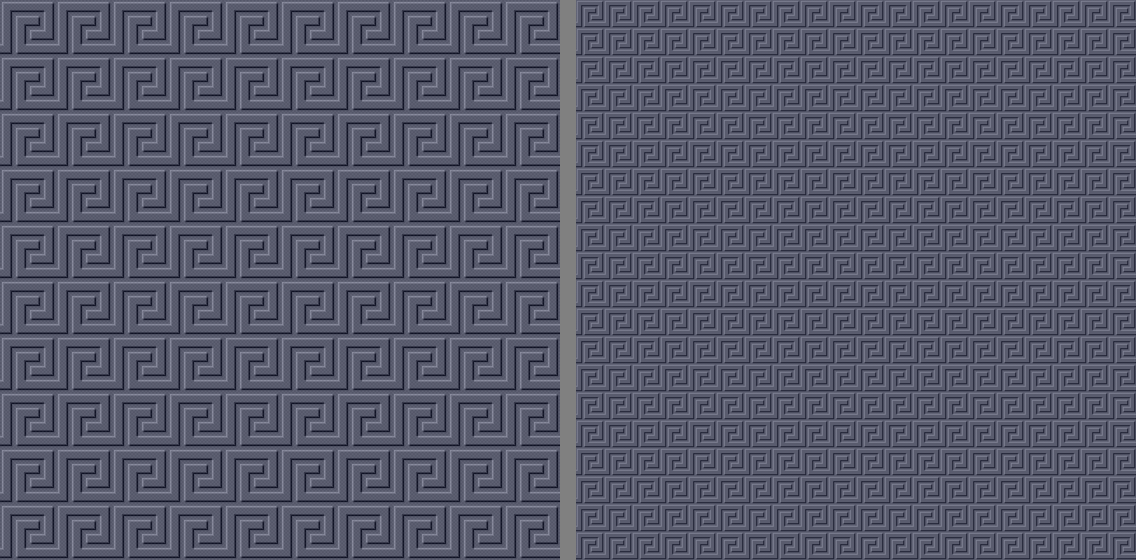
Left: one tile. Right: repeated 2 by 2.
This pattern is drawn by a three.js fragment shader. Its source:

```glsl
varying vec2 vUv;

const float REPEATS = 10.0;
const float UNITS = 4.0;          // band pitches per repeat
const float ORIGIN = 0.5;         // first band centre within a repeat
const float HALF_BAND = 0.3125;
const float BEVEL = 0.0625;       // half width of the edge lines
const float SOFTNESS = 0.75;      // edge ramp, relative to the sample spacing
const float WEAVE_THREADS = 160.0;
const float WEAVE_DEPTH = 0.03;
const float TAU = 6.2831853;

const vec3 BASE = vec3(0.35, 0.36, 0.43);
const vec3 SHADOW = vec3(0.08, 0.09, 0.16);
const vec3 HIGHLIGHT = vec3(0.52, 0.53, 0.60);

// Axis-aligned bar with square caps, from a to b
float bar(vec2 p, vec2 a, vec2 b, float halfWidth) {
  vec2 d = abs(p - 0.5 * (a + b)) - 0.5 * abs(b - a) - halfWidth;
  return max(d.x, d.y);
}

// Interlocking key spiral; y runs downward, bands lie on whole numbers
float meander(vec2 p, float halfWidth) {
  // Outer hook
  float d = bar(p, vec2(0.0, 0.0), vec2(0.0, 3.0), halfWidth);
  d = min(d, bar(p, vec2(0.0, 0.0), vec2(3.0, 0.0), halfWidth));
  d = min(d, bar(p, vec2(3.0, 0.0), vec2(3.0, 2.0), halfWidth));
  d = min(d, bar(p, vec2(2.0, 2.0), vec2(3.0, 2.0), halfWidth));
  // Inner hook
  d = min(d, bar(p, vec2(1.0, 1.0), vec2(2.0, 1.0), halfWidth));
  d = min(d, bar(p, vec2(1.0, 1.0), vec2(1.0, 3.0), halfWidth));
  // Links to the neighbouring repeats
  d = min(d, bar(p, vec2(1.0, 3.0), vec2(5.0, 3.0), halfWidth));
  return min(d, bar(p, vec2(-1.0, 3.0), vec2(0.0, 3.0), halfWidth));
}

float coverage(float d, float ramp) {
  return clamp(0.5 - d / ramp, 0.0, 1.0);
}

// Positive on upper left edges, negative on lower right ones
float emboss(vec2 p, float offset, float halfWidth, float ramp) {
  float lit = coverage(meander(p + offset, halfWidth), ramp);
  float shaded = coverage(meander(p - offset, halfWidth), ramp);
  return lit - shaded;
}

// Fine checkered cloth grain
float weave(vec2 uv, float threads) {
  vec2 wave = sin(TAU * fract(threads * uv));
  return wave.x * wave.y;
}

void main() {
  vec2 uv = vec2(vUv.x, 1.0 - vUv.y);
  vec2 p = fract(uv * REPEATS) * UNITS - ORIGIN;
  float pixel = max(fwidth(vUv.x), fwidth(vUv.y)) * REPEATS * UNITS;

  float relief = emboss(p, BEVEL, HALF_BAND, max(pixel * SOFTNESS, 0.001));
  vec3 color = mix(BASE, HIGHLIGHT, max(relief, 0.0));
  color = mix(color, SHADOW, max(-relief, 0.0));
  color += WEAVE_DEPTH * weave(uv, WEAVE_THREADS);

  gl_FragColor = vec4(color, 1.0);
}
```
